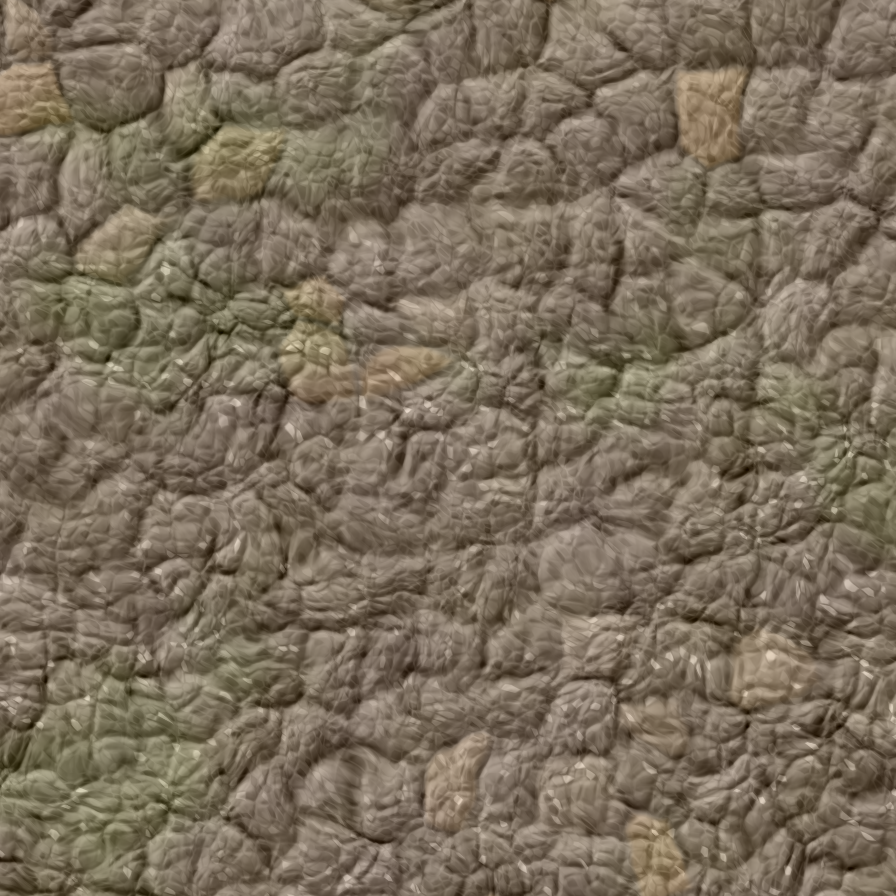
A three.js fragment shader for this texture:

```glsl
// Dry, crumbly soil: rounded clods packed together, split by dark crevices.
// Three layers of warped cellular noise form a height field, lit from the
// upper left, then tinted per clod and roughened with fine grit.

#define CLODS 13.0                       // large clods across the canvas
#define SOIL vec3(0.505, 0.450, 0.388)   // mean earth colour
#define OCHRE vec3(0.055, 0.012, -0.045) // warm tint offset
#define MOSS vec3(-0.020, 0.015, -0.025) // green tint offset
#define LIGHT_DIR vec2(-0.45, 0.89)
#define RELIEF 0.088                     // strength of the shading
#define CREVICE 0.15                     // darkness between clods
#define GRIT 0.17                        // contrast of the fine grain
#define SOFTNESS 0.0032                  // sampling step of the slope

varying vec2 vUv;

float hash(vec2 p) {
  vec3 q = fract(vec3(p.xyx) * 0.1031);
  q += dot(q, q.yzx + 33.33);
  return fract((q.x + q.y) * q.z);
}

// Cellular noise: x = distance to centre, y = gap to next cell, z = cell id
vec3 cells(vec2 p) {
  vec2 base = floor(p);
  float nearest = 9.0, second = 9.0, id = 0.0;
  for (int j = -1; j <= 1; j++) {
    for (int i = -1; i <= 1; i++) {
      vec2 cell = base + vec2(float(i), float(j));
      vec2 jitter = vec2(hash(cell + 3.7), hash(cell + 51.3));
      float d = length(cell + 0.1 + 0.8 * jitter - p);
      if (d < nearest) {
        second = nearest;
        nearest = d;
        id = hash(cell + 17.9);
      } else {
        second = min(second, d);
      }
    }
  }
  return vec3(nearest, second - nearest, id);
}

// Layered sines, roughly -1 to 1
float waves(vec2 p) {
  float sum = 0.0, gain = 0.5;
  for (int i = 0; i < 4; i++) {
    sum += gain * sin(p.x + 1.7 * sin(p.y * 0.8 + float(i))) * cos(p.y * 0.9 - 0.6 * p.x);
    p = mat2(1.28, 1.36, -1.36, 1.28) * p + 2.3;
    gain *= 0.55;
  }
  return sum;
}

// Bends the cells into irregular lumps
vec2 warp(vec2 p) {
  return p + 0.026 * vec2(waves(p * 13.0 + 1.0), waves(p * 12.0 + 8.0));
}

float dome(vec3 c) {
  return (1.0 - c.x * c.x) * mix(0.55, 1.0, smoothstep(0.0, 0.4, c.y));
}

// Height of the ground; crumble shifts weight from large to small clods
float height(vec2 p, float crumble) {
  vec2 q = warp(p) * CLODS;
  float large = dome(cells(q));
  float medium = dome(cells(q * 2.1 + 7.0)) / 2.1;
  float small = dome(cells(q * 4.6 + 19.0)) / 4.6;
  return (large * mix(1.0, 0.55, crumble) + medium * mix(0.35, 0.85, crumble)
    + small * 0.45) / CLODS;
}

void main() {
  vec2 p = vUv;
  float crumble = smoothstep(-0.5, 0.5, waves(p * 5.0 + 4.0) + 0.5 - p.y);

  // Directional light on the slopes, with soft limits
  float slope = (height(p, crumble) - height(p + LIGHT_DIR * SOFTNESS, crumble)) / SOFTNESS;
  float tone = RELIEF * slope / (1.0 + 0.3 * abs(slope));

  // Broken crevices around the large and medium clods
  vec2 q = warp(p) * CLODS;
  vec3 large = cells(q);
  vec3 medium = cells(q * 2.1 + 7.0);
  float broken = smoothstep(-0.35, 0.45, waves(p * 31.0));
  tone -= CREVICE * broken * (1.0 - smoothstep(0.0, 0.22, large.y));
  tone -= CREVICE * 0.6 * broken * crumble * (1.0 - smoothstep(0.0, 0.25, medium.y));

  // Lightness of each clod, faded at its rim
  float body = smoothstep(0.0, 0.2, large.y);
  tone += 0.09 * (large.z - 0.5) * body;
  tone += 0.06 * (medium.z - 0.5) * smoothstep(0.0, 0.25, medium.y);

  // Fine grit and fibres, with sparse pale flecks
  vec2 fibre = mat2(0.8, 0.6, -0.6, 0.8) * warp(p);
  vec3 grit = cells(fibre * vec2(85.0, 130.0));
  float grain = smoothstep(0.0, 0.4, grit.y);
  tone += GRIT * (grit.z - 0.5) * grain + 0.02 * waves(p * 150.0);
  tone += 0.13 * smoothstep(0.93, 0.97, grit.z) * grain * crumble;

  // Slight hue shifts: a few ochre clods, mossy and greyer areas
  vec3 colour = SOIL + tone;
  colour += OCHRE * smoothstep(0.88, 0.98, large.z) * body * 0.7;
  colour += MOSS * smoothstep(0.1, 0.7, waves(p * 6.0 + 21.0));
  colour += vec3(0.0, -0.004, 0.016) * waves(p * 17.0 + 2.0);

  gl_FragColor = vec4(clamp(colour, 0.0, 1.0), 1.0);
}
```
